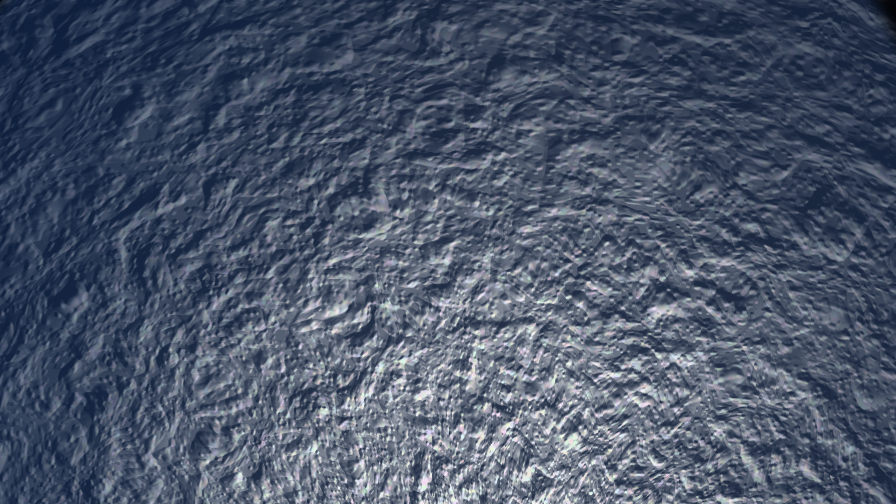
This texture is drawn by a WebGL 1 fragment shader. Its source:

```glsl
precision highp float;
// Rippled dark blue sea seen from above, with a broad silver sun reflection.
uniform vec2 u_resolution;

float hash(vec2 p) {
  return fract(sin(dot(p, vec2(127.1, 311.7))) * 43758.545);
}

float noise(vec2 p) {
  vec2 cell = floor(p);
  vec2 f = fract(p);
  vec2 w = f * f * f * (f * (f * 6.0 - 15.0) + 10.0);
  float low = mix(hash(cell), hash(cell + vec2(1.0, 0.0)), w.x);
  float high = mix(hash(cell + vec2(0.0, 1.0)), hash(cell + 1.0), w.x);
  return mix(low, high, w.y);
}

// Sharp crests summed over several scales
float waveHeight(vec2 p) {
  mat2 turn = mat2(0.92, 0.39, -0.39, 0.92);
  float height = 0.0;
  float amplitude = 0.5;
  p *= 23.0;
  for (int i = 0; i < 4; i++) {
    float n = noise(p);
    float ridge = 1.0 - abs(2.0 * n - 1.0);
    height += amplitude * mix(2.0 * n, ridge, 0.5);
    p = turn * p * 1.8 + vec2(17.3, 9.1);
    amplitude *= 0.6;
  }
  return height;
}

// Crests follow wide arcs around a point below the canvas
vec2 arcCoords(vec2 p, vec2 center) {
  vec2 d = p - center;
  return vec2(atan(d.x, d.y) * 0.85, length(d));
}

vec2 warp(vec2 q, float amount) {
  vec2 shift = vec2(noise(q * 13.0 + 3.7), noise(q * 13.0 + 41.2));
  return q + amount * (shift - 0.5);
}

// Facet tilt toward the light, softly limited
float facetTilt(vec2 q, float stepSize) {
  vec2 toLight = vec2(0.45, -0.89) * stepSize;
  float slope = (waveHeight(q + toLight) - waveHeight(q - toLight)) * 17.0;
  return slope / (1.0 + 0.45 * abs(slope));
}

float sunGlow(vec2 p, vec2 center) {
  vec2 d = p - center;
  return exp(-dot(d * d, vec2(1.7, 2.1)));
}

vec3 seaColor(float light) {
  vec3 navy = vec3(0.15, 0.20, 0.29);
  vec3 silver = vec3(0.82, 0.83, 0.85);
  return navy + (silver - navy) * light;
}

void main() {
  vec2 p = gl_FragCoord.xy / u_resolution.y;
  float aspect = u_resolution.x / u_resolution.y;
  p.x += 0.5 * (16.0 / 9.0 - aspect);

  // Water surface
  vec2 q = warp(arcCoords(p, vec2(1.0, -0.40)), 0.022);
  float tilt = facetTilt(q + 5.0, 0.0019);
  float swell = noise(q * vec2(5.0, 8.0) + 20.0) - 0.5;
  float gusts = noise(q * vec2(22.0, 28.0) + 60.0) - 0.5;

  // Reflected light, strongest near the lower middle
  float glow = sunGlow(p, vec2(0.98, 0.09));
  float glint = max(tilt, 0.0);
  float light = -0.05 + 0.56 * glow;
  light += (0.09 + 0.35 * glow) * (tilt + 0.5 * gusts);
  light += (0.05 + 0.10 * glow) * swell;
  light += (0.06 + 0.18 * glow) * glint * glint;
  light = max(light, -0.11 + 0.10 * glow);
  vec3 color = seaColor(min(light, 1.12));

  // Bluer water at left and faint coloured sparkle
  float left = 1.0 - smoothstep(0.0, 1.1, p.x);
  color += vec3(-0.025, -0.010, 0.012) * left * (1.0 - glow);
  vec3 sparkle = vec3(noise(p * 120.0), noise(p * 120.0 + 31.0),
                      noise(p * 120.0 + 67.0)) - 0.5;
  color += sparkle * 0.16 * glow * smoothstep(0.1, 0.9, glint);

  // Dark rounded corners
  float rim = length(p - vec2(0.87, 0.45));
  color *= 1.0 - 0.9 * smoothstep(1.0, 1.05, rim);
  gl_FragColor = vec4(clamp(color, 0.0, 1.0), 1.0);
}
```
